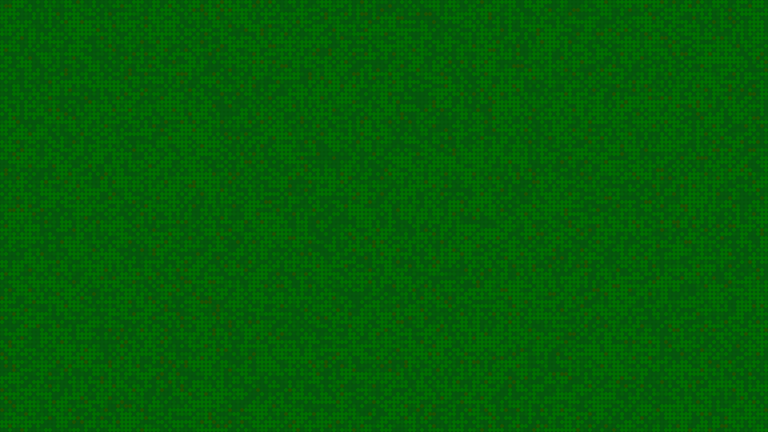
Reproduce this pattern procedurally as a WebGL 1 fragment shader.

```glsl
precision highp float;

uniform vec2 u_resolution;

float hash(vec2 p) {
    vec3 q = fract(vec3(p.xyx) * 0.1031);
    q += dot(q, q.yzx + 33.33);
    return fract((q.x + q.y) * q.z);
}

vec2 gradient(vec2 corner) {
    float angle = 6.2832 * hash(corner + 71.0);
    return vec2(cos(angle), sin(angle));
}

float gradientNoise(vec2 p) {
    vec2 i = floor(p);
    vec2 f = p - i;
    vec2 s = f * f * f * (f * (f * 6.0 - 15.0) + 10.0);
    vec2 e = vec2(1.0, 0.0);
    float low = mix(dot(gradient(i), f), dot(gradient(i + e.xy), f - e.xy), s.x);
    float high = mix(dot(gradient(i + e.yx), f - e.yx), dot(gradient(i + e.xx), f - e.xx), s.x);
    return mix(low, high, s.y);
}

void main() {
    // Grid of 192 by 108 square cells on a 16:9 canvas
    vec2 grid = gl_FragCoord.xy / u_resolution.y * 108.0;
    float pixel = 108.0 / u_resolution.y;
    vec2 cell = floor(grid);
    vec2 local = fract(grid) - 0.5;

    // Random shade per dot, with faint clumping
    float shade = hash(cell + 13.0) + 0.25 * gradientNoise(cell * 0.13);
    vec3 darkGreen = vec3(0.02, 0.345, 0.05);
    vec3 brightGreen = vec3(0.0, 0.445, 0.0);
    vec3 dotColor = mix(darkGreen, brightGreen, smoothstep(0.2, 0.65, shade));

    // A few dots turn brown
    float brown = step(0.95, hash(cell + 157.0));
    dotColor = mix(dotColor, vec3(0.12, 0.33, 0.0), brown);

    // Round dots over the darker ground
    float coverage = 1.0 - smoothstep(-0.5 * pixel, 0.5 * pixel, length(local) - 0.46);
    vec3 color = mix(vec3(0.02, 0.315, 0.045), dotColor, coverage);
    gl_FragColor = vec4(color, 1.0);
}
```
